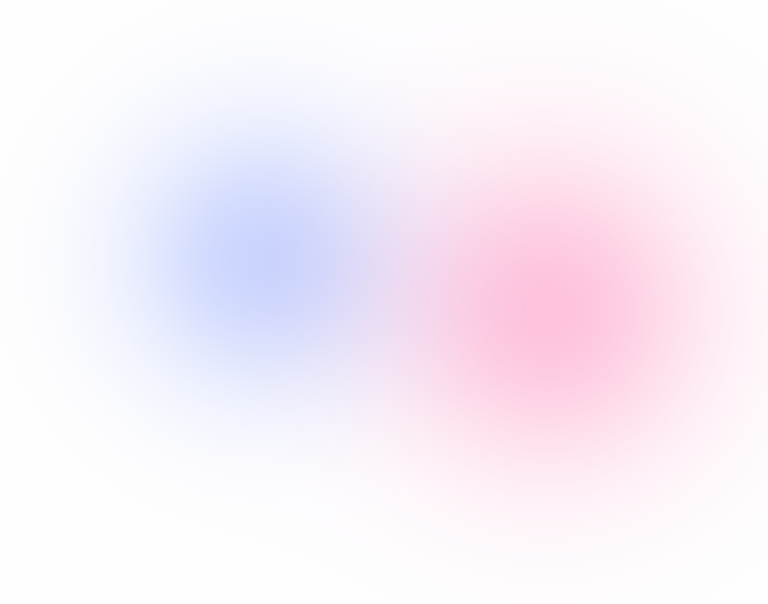
This background is drawn by a Shadertoy shader. Its source:

```glsl
// Two soft glows, periwinkle on the left and rose on the right, on white.
// Each glow is a Gaussian of the distance to its centre; the tints are
// multiplied together, so they turn to lilac where they overlap.

const vec3 PAPER = vec3(0.998, 0.997, 0.998);
const vec3 PERIWINKLE = vec3(0.795, 0.838, 0.998);
const vec3 ROSE = vec3(1.0, 0.765, 0.868);

// Centres as fractions of the canvas, spreads in canvas heights
const vec2 BLUE_CENTRE = vec2(0.341, 0.572);
const vec2 ROSE_CENTRE = vec2(0.714, 0.486);
const float BLUE_SPREAD = 0.158;
const float ROSE_SPREAD = 0.183;

// Bell-shaped falloff: 1 at the centre, fading to 0
float glow(vec2 uv, vec2 centre, float spread, float aspect) {
    vec2 offset = (uv - centre) * vec2(aspect, 1.0) / spread;
    return exp(-0.5 * dot(offset, offset));
}

void mainImage(out vec4 fragColor, in vec2 fragCoord) {
    vec2 uv = fragCoord / iResolution.xy;
    float aspect = iResolution.x / iResolution.y;

    float blueGlow = glow(uv, BLUE_CENTRE, BLUE_SPREAD, aspect);
    float roseGlow = glow(uv, ROSE_CENTRE, ROSE_SPREAD, aspect);

    // Tint the paper with both glows
    vec3 color = PAPER;
    color *= mix(vec3(1.0), PERIWINKLE, blueGlow);
    color *= mix(vec3(1.0), ROSE, roseGlow);

    fragColor = vec4(color, 1.0);
}
```
